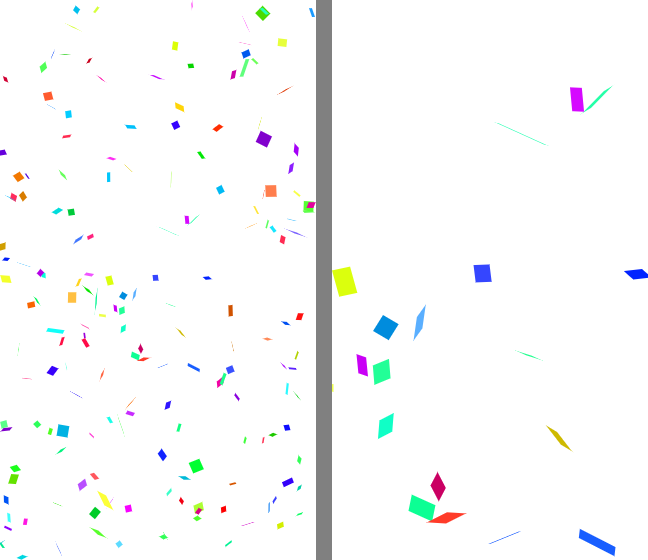
Left, the full canvas; right, a detail of the centre.
Reproduce this pattern procedurally as a Shadertoy shader.

```glsl
const int PIECE_COUNT = 180;
const vec3 BACKGROUND = vec3(1.0);
const float SMALL_HALF = 0.0085;      // half side, in canvas widths
const float LARGE_HALF = 0.017;
const float GIANT_EXTRA = 0.014;      // added to a rare few
const float GIANT_RARITY = 16.0;
const float DARKEST = 0.39;           // lightness range of the paper
const float LIGHTEST = 0.69;
const float THINNEST = 0.015;         // keeps edge-on pieces from vanishing
const float TAU = 6.2831853;

vec4 hash4(float n) {
    vec4 p = fract(n * vec4(0.1031, 0.1030, 0.0973, 0.1099));
    p += dot(p, p.wzxy + 33.33);
    return fract((p.xxyz + p.yzzw) * p.zywx);
}

vec3 paperColor(float hue, float lightness) {
    vec3 pure = clamp(abs(mod(hue * 6.0 + vec3(0.0, 4.0, 2.0), 6.0) - 3.0) - 1.0, 0.0, 1.0);
    return lightness + (pure - 0.5) * (1.0 - abs(2.0 * lightness - 1.0));
}

float cross2(vec2 a, vec2 b) {
    return a.x * b.y - a.y * b.x;
}

// Edge distance of a parallelogram with half-side vectors u and v
float parallelogram(vec2 p, vec2 u, vec2 v) {
    float area = abs(cross2(u, v));
    float acrossU = (abs(cross2(p, v)) - area) / length(v);
    float acrossV = (abs(cross2(p, u)) - area) / length(u);
    return max(acrossU, acrossV);
}

// Square tumbled about the x and y axes, spun in the plane and flattened
float tumbledSquare(vec2 p, float halfSide, vec2 tilt, float spin) {
    vec2 c = cos(tilt), s = sin(tilt);
    c = mix(vec2(-1.0), vec2(1.0), step(0.0, c)) * max(abs(c), THINNEST);
    mat2 turn = mat2(cos(spin), sin(spin), -sin(spin), cos(spin));
    vec2 u = turn * vec2(c.y, 0.0) * halfSide;
    vec2 v = turn * vec2(s.x * s.y, c.x) * halfSide;
    return parallelogram(p, u, v);
}

void mainImage(out vec4 fragColor, in vec2 fragCoord) {
    float pixel = 1.0 / iResolution.x;
    vec2 uv = fragCoord * pixel;
    vec2 canvas = iResolution.xy * pixel;
    vec3 color = BACKGROUND;

    // Scatter the confetti, later pieces on top
    for (int i = 0; i < PIECE_COUNT; i++) {
        vec4 place = hash4(float(i) + 17.3);
        vec4 look = hash4(float(i) + 541.7);
        float halfSide = mix(SMALL_HALF, LARGE_HALF, look.x)
                       + GIANT_EXTRA * pow(look.x, GIANT_RARITY);
        vec2 p = uv - place.xy * canvas;
        if (dot(p, p) > 4.0 * halfSide * halfSide) continue;

        float d = tumbledSquare(p, halfSide, place.zw * TAU, look.y * TAU);
        float coverage = clamp(0.5 - d / pixel, 0.0, 1.0);
        color = mix(color, paperColor(look.z, mix(DARKEST, LIGHTEST, look.w)), coverage);
    }
    fragColor = vec4(color, 1.0);
}
```
